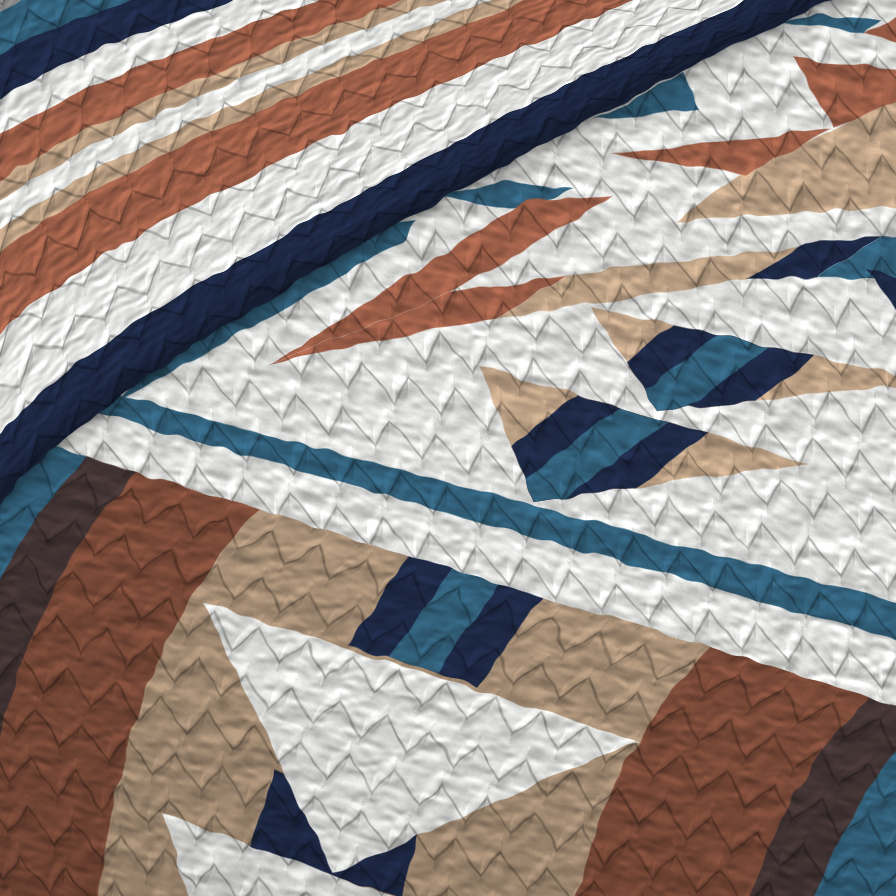
Give the GLSL for this texture, as a WebGL 2 fragment shader.

```glsl
#version 300 es
precision highp float;
// A patchwork quilt on a bed: a folded striped layer, a geometric top and a striped side drop.
// Patches are half-plane polygons and bands in curved cloth coordinates, shaded by
// zigzag stitching and noise relief. The canvas measures 100 units on each side.
uniform vec2 u_resolution;
out vec4 fragColor;

const vec3 WHITE = vec3(0.91, 0.915, 0.905);
const vec3 TAN = vec3(0.75, 0.64, 0.53);
const vec3 RUST = vec3(0.63, 0.38, 0.29);
const vec3 NAVY = vec3(0.12, 0.165, 0.28);
const vec3 TEAL = vec3(0.2, 0.385, 0.49);
const vec3 BROWN = vec3(0.27, 0.21, 0.21);
const vec3 GREY = vec3(0.55);
const float ROW_HEIGHT = 5.6;
const float ZIG_PERIOD = 5.2;
const float ZIG_HEIGHT = 3.3;
const float STITCH_WIDTH = 0.13;
const float RELIEF = 0.62;
const float SEAM_WOBBLE = 0.55;

float px;   // one pixel in canvas units
vec2 q;     // canvas point with wobbled seams
vec3 col;   // colour painted so far

float hash(vec2 p) { return fract(sin(dot(p, vec2(127.1, 311.7))) * 43758.5); }

float noise(vec2 p) {
    vec2 i = floor(p), f = fract(p);
    f = f * f * (3.0 - 2.0 * f);
    return mix(mix(hash(i), hash(i + vec2(1, 0)), f.x),
               mix(hash(i + vec2(0, 1)), hash(i + vec2(1, 1)), f.x), f.y);
}

float cover(float d) { return clamp(0.5 - d / (1.4 * px), 0.0, 1.0); }
void paint(vec3 ink, float d) { col = mix(col, ink, cover(d)); }

// Polygons as signed distances, corners clockwise
float side(vec2 a, vec2 b) {
    vec2 e = b - a, r = q - a;
    return (e.x * r.y - e.y * r.x) / length(e);
}
float tri(vec4 ab, vec2 c) {
    return max(side(ab.xy, ab.zw), max(side(ab.zw, c), side(c, ab.xy)));
}
void quad(vec3 ink, vec4 ab, vec4 cd) {
    paint(ink, max(max(side(ab.xy, ab.zw), side(ab.zw, cd.xy)),
                   max(side(cd.xy, cd.zw), side(cd.zw, ab.xy))));
}

// Navy, teal, navy bars along a direction, clipped to d
void bars(vec2 dir, float mid, float halfWidth, float d) {
    float t = abs(dot(vec2(q.x, 100.0 - q.y), dir) - mid);
    paint(NAVY, max(d, t - halfWidth));
    paint(TEAL, max(d, t - halfWidth * 0.36));
}
void kite(float d) {
    paint(TAN, d);
    bars(vec2(0.59, 0.8), 79.4, 6.0, d);
}

void bedTop() {
    col = WHITE * 0.975;
    // Teal tips
    quad(TEAL, vec4(13, 55.1, 32.6, 74), vec4(46.5, 75.3, 44.9, 73));
    quad(TEAL, vec4(48.8, 78.1, 56, 79.8), vec4(63.8, 78.8, 58.6, 76.6));
    quad(TEAL, vec4(66.4, 86.7, 76.2, 91.9), vec4(78.1, 88, 70.3, 87));
    quad(TEAL, vec4(87.2, 97.7, 91.1, 98.4), vec4(98.3, 97.7, 96.6, 96.1));
    // Far arrow
    paint(RUST, tri(vec4(96.6, 96.1, 100.5, 98.2), vec2(100.5, 95.3)));
    quad(RUST, vec4(88.5, 93.5, 100.5, 92.2), vec4(100.5, 88.1, 93.1, 85.9));
    quad(TAN, vec4(75.5, 75.3, 83.3, 81.1), vec4(100.5, 89, 100.5, 77));
    paint(RUST, tri(vec4(68.4, 82.8, 92.7, 85.7), vec2(83.1, 80.5)));
    // Forked arrow and its tail
    quad(RUST, vec4(30.2, 59.4, 58.6, 77.6), vec4(68.4, 77.9, 50.1, 67.2));
    quad(RUST, vec4(30.2, 59.4, 50.1, 67.2), vec4(63.2, 69.4, 55.3, 64.5));
    quad(TAN, vec4(63.2, 69.4, 89.2, 72.4), vec4(83.3, 68.8, 55.3, 64.5));
    quad(NAVY, vec4(83.3, 68.9, 89.8, 72.9), vec4(98.3, 73.6, 91.1, 69));
    quad(TEAL, vec4(91.1, 69, 98.3, 73.6), vec4(100.5, 73.8, 100.5, 68.8));
    paint(NAVY, tri(vec4(96.7, 70.2, 100.5, 68.8), vec2(100.5, 64.6)));
    kite(tri(vec4(66, 65.8, 104.2, 57.3), vec2(73.2, 54.2)));
    kite(tri(vec4(53.6, 59.1, 90.1, 48.3), vec2(59.6, 44)));
    // Border band
    paint(TEAL, max(q.y - 59.5 + 0.268 * q.x, 57.0 - 0.284 * q.x - q.y));
}

void sideDrop(float w, float depth) {
    col = TEAL;
    paint(BROWN, abs(w - 56.7) - 46.9);
    paint(RUST * 0.79, abs(w - 56.2) - 40.8);
    paint(TAN * 0.9, abs(w - 54.05) - 25.15);
    bars(vec2(0.817, 0.577), 80.5, 7.3, depth - 12.1);
    quad(NAVY, vec4(30.6, 14.1, 46.6, 6.9), vec4(44.9, -0.3, 28, 5.3));
    paint(WHITE, tri(vec4(22.8, 32.7, 71, 17.3), vec2(37.1, 2.6)));
    paint(WHITE, tri(vec4(18.2, 9.2, 44.9, -0.5), vec2(21.9, -2.9)));
}

void foldStripes(float c) {
    col = NAVY;
    paint(WHITE, c - 48.2);
    paint(RUST, abs(c - 26.2) - 10.9);
    paint(TAN, abs(c - 24.25) - 4.05);
    paint(WHITE, abs(c - 24.2) - 1.6);
    paint(NAVY, c - 11.0);
    paint(TEAL, c - 6.2);
    paint(GREY, c - 1.2);
}

// Distance to the zigzag thread; each row has its own phase
float stitch(vec2 c) {
    float s = fract(c.x / ZIG_PERIOD + hash(vec2(floor(c.y / ROW_HEIGHT), 3)));
    float zig = min(s / 0.7, (1.0 - s) / 0.3) - 0.5;
    float slope = ZIG_HEIGHT / (ZIG_PERIOD * (s < 0.7 ? 0.7 : 0.3));
    float d = (fract(c.y / ROW_HEIGHT) - 0.5) * ROW_HEIGHT - zig * ZIG_HEIGHT;
    return abs(d) / sqrt(1.0 + slope * slope);
}

float puff(vec2 c) {
    return 0.6 * noise(c * vec2(0.4, 0.75)) + 0.35 * noise(c * vec2(0.9, 1.5) + 7.0)
         + 0.3 * smoothstep(0.0, 1.1, stitch(c));
}

void main() {
    vec2 p = gl_FragCoord.xy / u_resolution * 100.0;
    px = 100.0 / min(u_resolution.x, u_resolution.y);
    q = p + SEAM_WOBBLE * (vec2(noise(p * 0.6), noise(p * 0.6 + 31.0)) - 0.5);

    // Curved cloth coordinates
    float sweep = 3.9 * (1.0 - exp(-0.128 * q.x)) + (0.653 - 0.00097 * q.x) * q.x;
    float down = 100.0 - q.y;
    float across = (down + 0.43 * sweep) / (1.0 - 0.01052 * sweep);
    float foldEdge = down + sweep - 56.0;
    float depth = 52.0 - 0.307 * q.x - q.y;
    float w = q.x + 22.1 * (1.0 - exp(-0.0349 * max(depth, 0.0)));

    // Layers, with shade under the fold and down the side
    vec2 cloth = vec2(p.x, down - 0.28 * q.x);
    bedTop();
    vec3 below = col;
    if (depth > 0.0) cloth = vec2(w, depth + 100.0);
    sideDrop(w, depth);
    below = mix(below, col * (1.0 - 0.0025 * max(depth, 0.0)), cover(-depth));
    below *= 1.0 - 0.38 * exp(-max(foldEdge, 0.0) / 1.3);
    if (foldEdge < 0.0) cloth = vec2(p.x * 1.1, across + 200.0);
    foldStripes(across);
    col *= 1.0 - 0.3 * smoothstep(-4.0, 0.0, foldEdge);
    col = mix(below, col, cover(foldEdge));

    // Pucker relief, thread and weave
    float relief = puff(cloth) - puff(cloth + vec2(0.28, 0.42));
    col *= 0.965 + RELIEF * clamp(relief, -0.35, 0.3);
    float thread = cover(stitch(cloth) - STITCH_WIDTH);
    col *= 1.0 - 0.3 * thread * (0.5 + 0.5 * noise(cloth * 1.3));
    col *= 0.98 + 0.04 * noise(p * 4.5);
    fragColor = vec4(clamp(col, 0.0, 1.0), 1.0);
}
```
